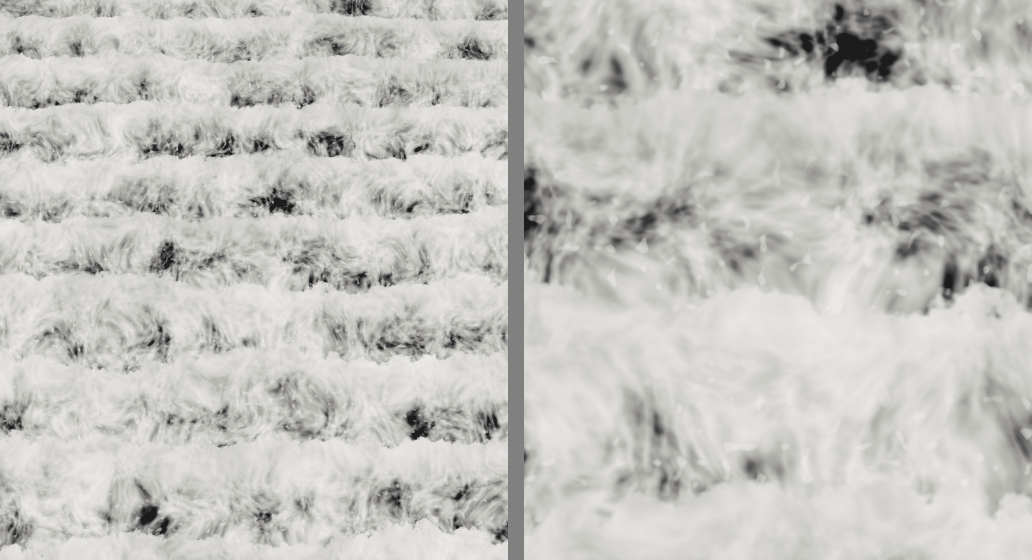
Left: the whole. Right: its middle third, enlarged.
A Shadertoy shader for this texture:

```glsl
// White water foaming down a stair of low, ragged tiers, with dark hollows under the crests.

const float TOP_TIER = 0.065;     // tier height at the top edge
const float TIER_GROWTH = 0.12;   // growth of tier height towards the viewer
const float TIER_SHIFT = 0.55;    // where the first crest falls
const float CREST_SWELL = 0.30;   // slow rise and fall of the crest lines
const float CREST_TEETH = 0.13;   // fine raggedness of the crest lines
const float CREST_SOFTNESS = 0.07;
const float GRAIN_REFERENCE = 0.13;
const float HOLLOW_DEPTH = 1.45;
const float PATCH_DEPTH = 2.0;
const float CHURN_DEPTH = 1.75;
const float STRAND_DEPTH = 1.8;
const float SPRAY_LIGHT = 0.9;
const float BROAD_SHADE = 0.8;
const float FAR_CONTRAST = 0.72;

// Tones from foam to open water, and the depth at which each one sits
const int TONE_COUNT = 7;
const vec3 TONES[TONE_COUNT] = vec3[TONE_COUNT](
    vec3(0.915, 0.91, 0.90), vec3(0.87, 0.86, 0.85), vec3(0.79, 0.79, 0.77),
    vec3(0.69, 0.69, 0.67), vec3(0.56, 0.55, 0.54), vec3(0.35, 0.35, 0.35),
    vec3(0.11, 0.11, 0.11));
const float TONE_DEPTHS[TONE_COUNT] = float[TONE_COUNT](
    -1.9, -0.77, 0.23, 0.93, 1.55, 2.05, 2.6);

float hash(vec2 cell) {
    vec3 h = fract(cell.xyx * vec3(0.1031, 0.1030, 0.0973));
    h += dot(h, h.yzx + 33.33);
    return fract((h.x + h.y) * h.z);
}

vec2 gradient(vec2 cell) {
    float angle = 6.2832 * hash(cell);
    return vec2(cos(angle), sin(angle));
}

float gradientNoise(vec2 p) {
    vec2 cell = floor(p), f = fract(p);
    vec2 u = f * f * f * (f * (f * 6.0 - 15.0) + 10.0);
    vec2 e = vec2(1.0, 0.0);
    float low = mix(dot(gradient(cell), f),
                    dot(gradient(cell + e.xy), f - e.xy), u.x);
    float high = mix(dot(gradient(cell + e.yx), f - e.yx),
                     dot(gradient(cell + e.xx), f - e.xx), u.x);
    return mix(low, high, u.y);
}

float fbm(vec2 p) {
    const mat2 TURN = mat2(1.68, 1.26, -1.26, 1.68);
    float sum = 0.0, weight = 1.0;
    for (int octave = 0; octave < 4; octave++) {
        sum += weight * gradientNoise(p);
        p = TURN * p + 17.3;
        weight *= 0.65;
    }
    return sum;
}

// Depth of one tier: negative is thick foam, above two is bare dark water
float tierDepth(vec2 p, float tier, float phase) {
    float size = TOP_TIER * exp(TIER_GROWTH * tier);
    vec2 seed = 40.0 * vec2(hash(vec2(tier, 3.0)), hash(vec2(tier, 8.0)));
    vec2 q = p / sqrt(size * GRAIN_REFERENCE) + seed;
    float hollow = smoothstep(0.1, 0.85, phase);

    // Bend the grain so that it curls like torn foam
    vec2 curled = q + 0.25 * vec2(gradientNoise(q * 1.7), gradientNoise(q * 1.7 + 9.2));
    float patches = gradientNoise(vec2(0.95, 0.7) * p / size + seed.yx);
    float churn = fbm(curled * 2.5);
    float strands = abs(gradientNoise(curled * vec2(8.0, 5.5))) - 0.2;
    float spray = smoothstep(0.28, 0.48, gradientNoise(q * 14.0));

    float depth = HOLLOW_DEPTH * (hollow - 0.52);
    depth += PATCH_DEPTH * patches * (0.45 + hollow);
    depth += (CHURN_DEPTH * churn + STRAND_DEPTH * strands) * (0.6 + 0.75 * hollow);
    return depth - SPRAY_LIGHT * spray * hollow;
}

vec3 toneAt(float depth) {
    vec3 tone = TONES[0];
    for (int i = 1; i < TONE_COUNT; i++) {
        float from = TONE_DEPTHS[i - 1];
        float share = clamp((depth - from) / (TONE_DEPTHS[i] - from), 0.0, 1.0);
        tone = mix(tone, TONES[i], share);
    }
    return tone;
}

void mainImage(out vec4 fragColor, in vec2 fragCoord) {
    vec2 p = fragCoord / iResolution.y;
    float fall = 1.0 - p.y;

    // Tiers grow taller towards the lower edge
    float steps = log(1.0 + fall * TIER_GROWTH / TOP_TIER) / TIER_GROWTH + TIER_SHIFT;
    steps += CREST_SWELL * gradientNoise(vec2(p.x * 3.5, steps * 0.7) + 5.4);
    steps += CREST_TEETH * fbm(p * 22.0);
    float tier = floor(steps), phase = fract(steps);

    // Each crest stands softly in front of the hollow behind it
    float behind = tierDepth(p, tier - 1.0, phase + 1.0);
    float front = tierDepth(p, tier, phase);
    float depth = mix(behind, front, smoothstep(0.0, CREST_SOFTNESS, phase));

    // Broad light and the paler distance
    depth += BROAD_SHADE * gradientNoise(p * 2.2 + 13.7);
    depth *= mix(FAR_CONTRAST, 1.0, smoothstep(0.0, 0.3, fall));
    depth += 0.15 * (1.0 - smoothstep(0.0, 0.3, fall));

    fragColor = vec4(toneAt(depth), 1.0);
}
```
